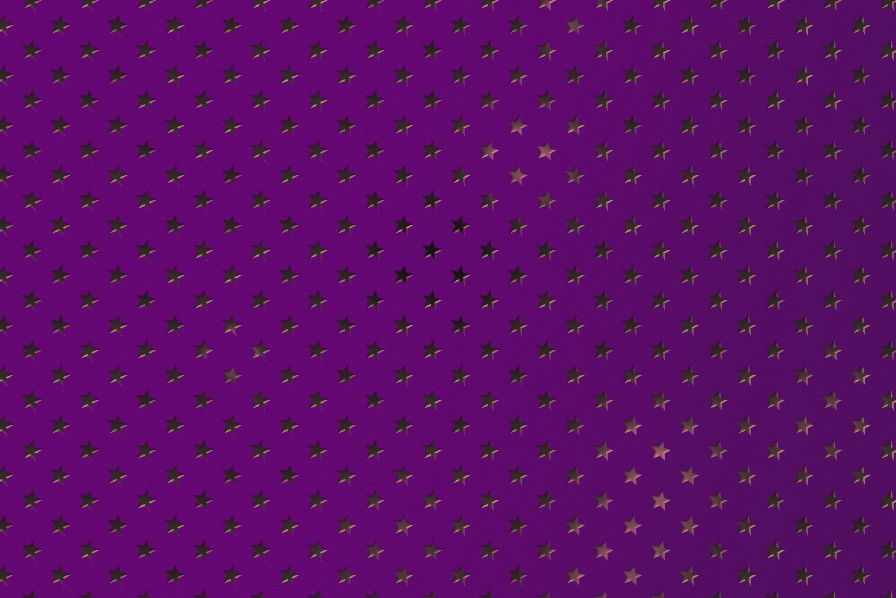
Reproduce this pattern procedurally as a Shadertoy shader.

```glsl
const vec2 CANVAS = vec2(1.5, 1.0);
const vec2 STAR_ORIGIN = vec2(0.0045, 0.957);
const float COLUMN_PITCH = 0.0957;
const float ROW_PITCH = 0.0418;
const float STAR_RADIUS = 0.0165;
const float STAR_INNER = 0.46;
const float STAR_TILT = 0.2;
const float RIM_WIDTH = 0.0014;
const float REFLECTION_ZOOM = 3.0;
const float GRAIN_CELLS = 340.0;
const float GRAIN_AMOUNT = 0.012;

const vec3 PURPLE_LIGHT = vec3(0.395, 0.03, 0.45);
const vec3 PURPLE_DEEP = vec3(0.325, 0.055, 0.385);
const vec3 FOIL_BLACK = vec3(0.09, 0.05, 0.08);
const vec3 FOIL_DARK = vec3(0.20, 0.15, 0.15);
const vec3 FOIL_ROSE = vec3(0.57, 0.34, 0.40);
const vec3 RIM_GOLD = vec3(0.68, 0.55, 0.46);
const vec3 RIM_ROSE = vec3(0.85, 0.52, 0.50);

// Reflections in the foil: centre, radius, strength
const int GLOW_COUNT = 8;
const vec4 GLOWS[GLOW_COUNT] = vec4[](
    vec4(0.88, 0.73, 0.085, 1.0),
    vec4(1.11, 0.21, 0.110, 0.9),
    vec4(0.39, 0.40, 0.045, 0.8),
    vec4(1.03, 0.05, 0.100, 0.8),
    vec4(1.38, 0.31, 0.090, 0.5),
    vec4(0.67, 0.09, 0.110, 0.35),
    vec4(0.95, 0.97, 0.050, 0.7),
    vec4(0.74, 0.57, 0.120, -0.9));

float hash(vec2 p) {
    vec3 h = fract(vec3(p.xyx) * 0.1031);
    h += dot(h, h.yzx + 33.33);
    return fract((h.x + h.y) * h.z);
}

vec2 rotate(vec2 p, float angle) {
    float c = cos(angle), s = sin(angle);
    return vec2(c * p.x - s * p.y, s * p.x + c * p.y);
}

// Signed distance to a tilted five-pointed star
float starDistance(vec2 p) {
    const vec2 k1 = vec2(0.80902, -0.58779);
    const vec2 k2 = vec2(-k1.x, k1.y);
    p = rotate(p, STAR_TILT);
    p.x = abs(p.x);
    p -= 2.0 * max(dot(k1, p), 0.0) * k1;
    p -= 2.0 * max(dot(k2, p), 0.0) * k2;
    p.x = abs(p.x);
    p.y -= STAR_RADIUS;
    vec2 edge = STAR_INNER * vec2(-k1.y, k1.x) - vec2(0.0, 1.0);
    float h = clamp(dot(p, edge) / dot(edge, edge), 0.0, STAR_RADIUS);
    return length(p - edge * h) * sign(p.y * edge.x - p.x * edge.y);
}

float foilGlow(vec2 p) {
    float glow = 0.0;
    for (int i = 0; i < GLOW_COUNT; i++) {
        vec2 d = (p - GLOWS[i].xy) / GLOWS[i].z;
        glow += GLOWS[i].w * exp(-dot(d, d));
    }
    return clamp(glow, -1.0, 1.0);
}

vec3 fabricColor(vec2 p) {
    float shade = smoothstep(0.55, 1.5, p.x + 0.25 * (0.5 - p.y));
    float grain = hash(floor(p * GRAIN_CELLS)) - 0.5;
    return mix(PURPLE_LIGHT, PURPLE_DEEP, shade) + grain * GRAIN_AMOUNT;
}

void mainImage(out vec4 fragColor, in vec2 fragCoord) {
    vec2 p = fragCoord / iResolution.xy * CANVAS;
    float aa = 1.0 / iResolution.y;

    // Staggered rows
    float row = round((p.y - STAR_ORIGIN.y) / ROW_PITCH);
    float stagger = 0.5 * mod(row, 2.0);
    float column = round((p.x - STAR_ORIGIN.x) / COLUMN_PITCH - stagger);
    vec2 center = STAR_ORIGIN + vec2(column + stagger, row) * vec2(COLUMN_PITCH, ROW_PITCH);
    vec2 q = p - center;
    float variation = hash(vec2(column, row) + 71.0);

    // Foil face with a magnified reflection
    float glow = foilGlow(center + q * REFLECTION_ZOOM);
    vec3 foil = mix(FOIL_DARK, FOIL_ROSE, max(glow, 0.0));
    foil = mix(foil, FOIL_BLACK, max(-glow, 0.0));
    foil *= 0.9 + 0.2 * variation - 0.22 * q.y / STAR_RADIUS;

    // Edge slope against a light that swings across the canvas
    float d = starDistance(q);
    vec2 light = normalize(mix(vec2(0.25, -1.0), vec2(0.95, -0.65), p.x / CANVAS.x));
    float facing = (d - starDistance(q - light * RIM_WIDTH)) / RIM_WIDTH;
    float rim = 1.0 - smoothstep(RIM_WIDTH * 0.5, RIM_WIDTH * 0.5 + aa, abs(d));
    float lit = rim * smoothstep(0.35, 0.95, facing) * (0.55 + 0.45 * variation);
    float shadow = rim * smoothstep(0.2, 0.9, -facing);

    vec3 color = fabricColor(p);
    color = mix(color, foil, 1.0 - smoothstep(-aa, aa, d));
    color = mix(color, FOIL_BLACK, 0.35 * shadow);
    color = mix(color, mix(RIM_GOLD, RIM_ROSE, max(glow, 0.0)), lit);
    fragColor = vec4(color, 1.0);
}
```
